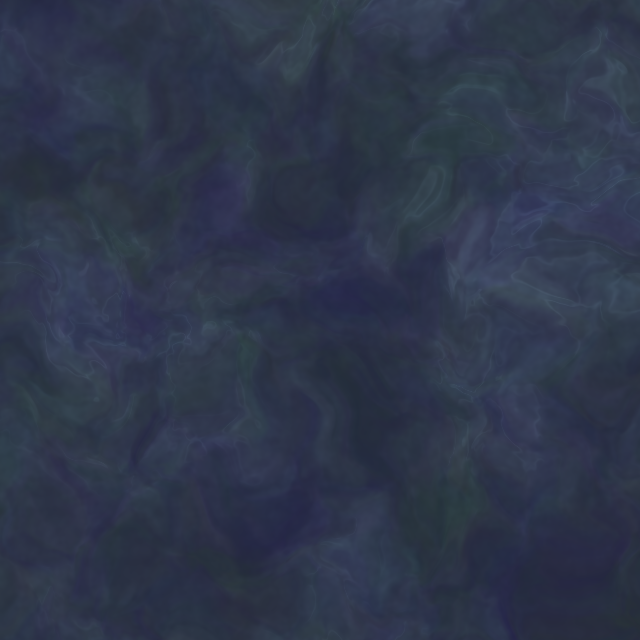
Give the GLSL for this texture, as a Shadertoy shader.

```glsl
const vec3 MID_SLATE = vec3(0.183, 0.216, 0.292);
const vec3 LIGHT_STEP = vec3(0.019, 0.025, 0.026);
const vec3 INDIGO_STEP = vec3(-0.001, -0.009, 0.011);
const vec3 PLUM_STEP = vec3(0.007, -0.002, 0.001);
const vec3 DARKEST = vec3(0.125, 0.14, 0.19);
const vec3 LIGHTEST = vec3(0.36, 0.45, 0.52);

float hash(vec2 cell) {
    vec3 q = fract(cell.xyx * 0.1031);
    q += dot(q, q.yzx + 33.33);
    return fract((q.x + q.y) * q.z);
}

// Smooth value noise, 0 to 1
float noise(vec2 p) {
    vec2 cell = floor(p);
    vec2 f = fract(p);
    vec2 u = f * f * f * (f * (f * 6.0 - 15.0) + 10.0);
    float low = mix(hash(cell), hash(cell + vec2(1.0, 0.0)), u.x);
    float high = mix(hash(cell + vec2(0.0, 1.0)), hash(cell + 1.0), u.x);
    return mix(low, high, u.y);
}

// Rotated octaves, scaled to roughly unit deviation around zero
float fbm(vec2 p, int octaves, float gain) {
    mat2 turn = mat2(1.6, 1.2, -1.2, 1.6);
    float sum = 0.0;
    float power = 0.0;
    float amplitude = 1.0;
    for (int i = 0; i < octaves; i++) {
        sum += amplitude * (noise(p) - 0.5);
        power += amplitude * amplitude;
        amplitude *= gain;
        p = turn * p + 17.3;
    }
    return sum / (0.2 * sqrt(power));
}

vec2 warp(vec2 p, float scale, float amount) {
    vec2 q = p * scale;
    return p + amount * vec2(fbm(q + 41.7, 3, 0.55), fbm(q + 83.2, 3, 0.55));
}

// Thin bright creases along the zero lines of the noise
float creases(vec2 p, float width) {
    float n = fbm(p, 3, 0.5);
    return exp(-n * n / (width * width));
}

void mainImage(out vec4 fragColor, in vec2 fragCoord) {
    vec2 uv = fragCoord / min(iResolution.x, iResolution.y);

    // Broad drift, then small curls
    vec2 drift = warp(uv + 3.0, 4.0, 0.025);
    vec2 curl = warp(drift, 15.0, 0.011);

    // Light and dark patches
    float patches = fbm(curl * 4.2, 3, 0.6);
    float mottling = fbm(curl * 19.0 + 9.0, 3, 0.6);
    float grain = fbm(uv * 65.0 + 27.0, 2, 0.6);
    float tone = 0.72 * patches + 0.42 * mottling + 0.16 * grain;

    // Curled wisps, strongest on the light patches
    float wispArea = smoothstep(-0.4, 1.8, patches + 0.4 * mottling);
    float wisps = creases(curl * 22.0 + 55.0, 0.3) - 0.25;
    tone += 0.85 * wispArea * wisps;
    tone += 0.13 * (tone * tone - 0.8);

    // Shifts from grey teal to indigo, with faint plum stains
    float indigo = 0.75 * fbm(curl * 6.5 + 120.0, 3, 0.6) + 0.35 * fbm(curl * 30.0 + 71.0, 2, 0.6);
    float plum = 0.6 * fbm(curl * 16.0 + 203.0, 3, 0.7);

    vec3 color = MID_SLATE + tone * LIGHT_STEP + indigo * INDIGO_STEP + plum * PLUM_STEP;
    fragColor = vec4(clamp(color, DARKEST, LIGHTEST), 1.0);
}
```
